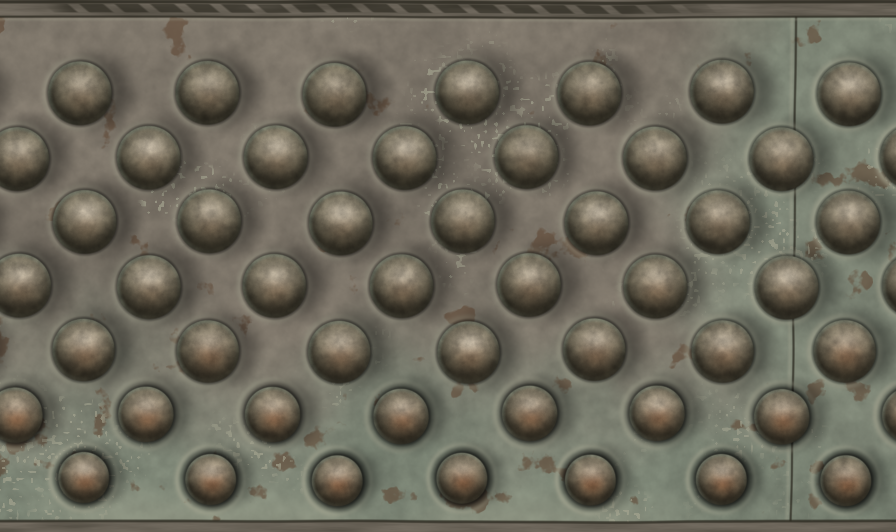
Give the GLSL for this texture, as a Shadertoy shader.

```glsl
// Weathered bronze plate studded with staggered rows of domed bosses.
// A jittered lattice places the domes; each one adds a cast shadow and a
// verdigris collar to the plate, then fbm noise supplies patina and wear.

// Layout, in units of canvas height
const float PITCH_X = 0.240;
const float PITCH_Y = 0.121;
const vec2  FIRST_BOSS = vec2(0.1546, 0.0990);
const float LAST_ROW = 6.0;
const float BOSS_RADIUS = 0.060;
const float LOW_BOSS_RADIUS = 0.048;
const float JITTER = 0.007;
const float PLATE_BOTTOM = 0.019;
const float PLATE_TOP = 0.967;
const float SEAM_X = 1.487;
const float SEAM_SLANT = 0.010;

// Materials
const vec3 BRONZE    = vec3(0.475, 0.445, 0.400);
const vec3 VERDIGRIS = vec3(0.475, 0.510, 0.450);
const vec3 PALE      = vec3(0.640, 0.640, 0.560);
const vec3 DARK      = vec3(0.170, 0.160, 0.125);
const vec3 OLIVE     = vec3(0.440, 0.415, 0.345);
const vec3 COPPER    = vec3(0.470, 0.310, 0.200);
const vec3 SHEEN     = vec3(0.760, 0.720, 0.650);
const vec3 RUST      = vec3(0.370, 0.275, 0.200);
const vec3 LIGHT_DIR = vec3(0.06, 0.50, 0.86);

float hash(vec2 p) {
    vec3 q = fract(vec3(p.xyx) * 0.1031);
    q += dot(q, q.yzx + 33.33);
    return fract((q.x + q.y) * q.z);
}

float noise(vec2 p) {
    vec2 i = floor(p), f = fract(p);
    f = f * f * (3.0 - 2.0 * f);
    return mix(mix(hash(i), hash(i + vec2(1, 0)), f.x),
               mix(hash(i + vec2(0, 1)), hash(i + vec2(1, 1)), f.x), f.y);
}

float fbm(vec2 p) {
    float sum = 0.0, amp = 0.5;
    for (int i = 0; i < 5; i++) {
        sum += amp * noise(p);
        p = mat2(1.6, 1.2, -1.2, 1.6) * p + 7.3;
        amp *= 0.5;
    }
    return sum;
}

// Soft line of half width w at signed distance d
float line(float d, float w, float px) {
    return 1.0 - smoothstep(w - px, w + px, abs(d));
}

// Dome surface; d is the offset from its centre in radii
vec3 domeColor(vec2 d, vec2 p, float copper, float seed) {
    vec3 n = normalize(vec3(d, sqrt(max(1.0 - dot(d, d), 0.0)) + 0.05));
    float lit = max(dot(n, normalize(LIGHT_DIR)), 0.0);
    float grain = fbm(p * 70.0);
    vec3 col = mix(DARK, OLIVE, smoothstep(0.15, 1.0, lit));
    float crown = exp(-4.0 * dot(d - vec2(0.06, -0.05), d - vec2(0.06, -0.05)));
    col = mix(col, COPPER, crown * (0.25 + 0.65 * copper));
    vec2 h = (d - vec2(0.04, 0.33)) * vec2(1.9, 2.7);
    col = mix(col, SHEEN, (0.58 + 0.25 * seed) * exp(-dot(h, h)));
    float rim = smoothstep(0.83, 0.98, length(d));
    col = mix(col, VERDIGRIS, rim * (0.30 + 0.25 * d.y - 0.15 * d.x));
    return col * (0.78 + 0.45 * grain);
}

void mainImage(out vec4 fragColor, in vec2 fragCoord) {
    float px = 1.0 / iResolution.y;
    vec2 p = fragCoord * px;
    float broad = fbm(p * 4.0 + 3.0), fine = fbm(p * 45.0);
    float seam = p.x - SEAM_X - SEAM_SLANT * p.y - 0.004 * (noise(p * 9.0) - 0.5);

    // Plate patina: greener low down and around the seam
    float green = smoothstep(0.48, 0.08, p.y + 0.35 * (broad - 0.5));
    green = max(green, 0.9 * smoothstep(-0.28, 0.02, seam + 0.3 * (broad - 0.5)));
    vec3 col = mix(BRONZE, VERDIGRIS, green);
    col *= 0.80 + 0.24 * broad + 0.20 * fine;
    col = mix(col, PALE, 0.35 * smoothstep(0.11, 0.02, p.y) * smoothstep(0.35, 0.65, broad));
    col = mix(col, RUST, 0.6 * smoothstep(0.68, 0.74, fbm(p * 15.0 + 40.0)));
    col = mix(col, PALE, 0.7 * smoothstep(0.74, 0.82, noise(p * 150.0)) * smoothstep(0.56, 0.72, fbm(p * 6.0 + 11.0)));

    // Seam between two sheets
    col = mix(col, PALE, 0.35 * line(seam + 0.007, 0.003, 2.0 * px));
    col = mix(col, DARK, 0.75 * line(seam, 0.002, px));

    // Bosses: shade the plate around each, keep the nearest one
    vec2 nearest = vec2(9.0);
    float bossRadius = BOSS_RADIUS, bossCopper = 0.0, bossSeed = 0.0;
    float baseRow = floor((p.y - FIRST_BOSS.y) / PITCH_Y + 0.5);
    for (float j = -1.0; j <= 1.0; j++) {
        float row = baseRow + j;
        if (row < 0.0 || row > LAST_ROW) continue;
        float startX = FIRST_BOSS.x - 0.5 * PITCH_X * mod(row, 2.0);
        float baseCol = floor((p.x - startX) / PITCH_X + 0.5);
        for (float i = -1.0; i <= 1.0; i++) {
            vec2 id = vec2(baseCol + i, row) + 20.0;
            float seed = hash(id);
            vec2 c = vec2(startX + (baseCol + i) * PITCH_X, FIRST_BOSS.y + row * PITCH_Y);
            c += JITTER * (vec2(seed, hash(id + 51.0)) - 0.5) * vec2(2.0, 1.0);
            float low = 1.0 - smoothstep(0.0, 2.5, row);
            float r = mix(BOSS_RADIUS, LOW_BOSS_RADIUS, low);
            vec2 d = (p - c) / r;
            float len = length(d);
            float shadow = smoothstep(1.55, 0.65, length(d - vec2(0.48, 0.08)));
            float collar = exp(-pow((len - 1.10 - 0.22 * low) * 9.0, 2.0));
            col *= 1.0 - 0.36 * shadow;
            col *= 1.0 - 0.42 * low * smoothstep(1.35, 1.0, len);
            col = mix(col, PALE, collar * (0.24 + 0.2 * green) * (0.75 - 0.35 * d.x) * (0.5 + broad));
            if (len < length(nearest)) {
                nearest = d; bossRadius = r; bossSeed = seed;
                bossCopper = 1.0 - smoothstep(0.0, 4.5, row + seed);
            }
        }
    }
    float edge = (length(nearest) - 1.0) * bossRadius;
    col *= 1.0 - 0.35 * line(edge, 0.003, 2.0 * px);
    col = mix(domeColor(nearest, p, bossCopper, bossSeed), col, smoothstep(-px, px, edge));

    // Edge strips: plain ledge below, twisted cord above
    float lip = 0.004 * (noise(vec2(p.x * 6.0, 2.0)) - 0.5);
    float top = p.y - PLATE_TOP - lip, bottom = p.y - PLATE_BOTTOM - lip;
    vec3 ledge = mix(DARK, BRONZE, 0.45 + 0.6 * fbm(p * vec2(8.0, 90.0)));
    float twist = abs(fract(p.x * 15.0 + top * 18.0) - 0.5);
    float cord = line(top - 0.016, 0.008, px) * smoothstep(0.10, 0.22, twist);
    vec3 trim = mix(ledge, DARK, 0.65 * cord * smoothstep(0.3, 0.55, noise(vec2(p.x * 4.0, 8.0))));
    trim = mix(trim, DARK, 0.8 * line(top - 0.028, 0.003, px));
    col = mix(col, trim, smoothstep(-px, px, top));
    col = mix(col, ledge, smoothstep(px, -px, bottom));
    col = mix(col, PALE, 0.3 * line(top + 0.005, 0.002, 2.0 * px));
    col = mix(col, DARK, 0.75 * max(line(top, 0.002, px), line(bottom, 0.0025, px)));
    fragColor = vec4(clamp(col, 0.0, 1.0), 1.0);
}
```
